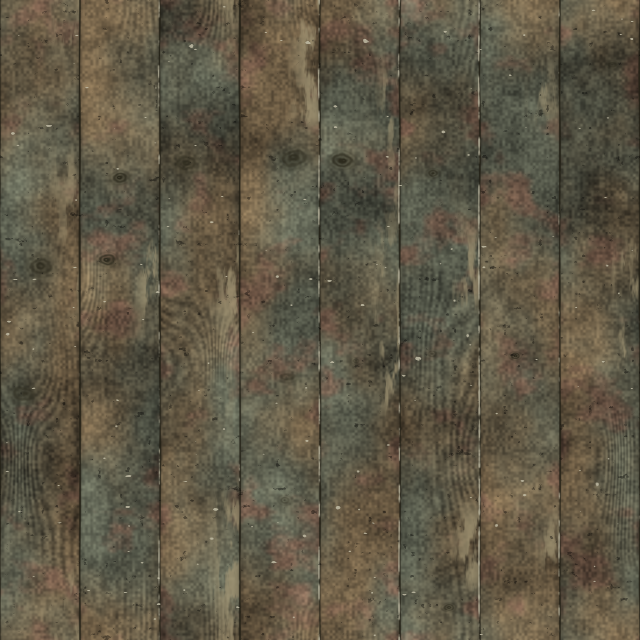
Reproduce this texture procedurally as a Shadertoy shader.

```glsl
// Eight upright weathered floor planks with stains, knots, flaked wood and pale chips.

const float PLANKS = 8.0;
const float WORN_SEAM = 6.0;        // seam with the most chipped edge
const float BASE_TONE = 0.352;
const float STAIN_DEPTH = 0.30;
const float MOTTLE_DEPTH = 0.15;
const float SPECKLE_DEPTH = 0.13;
const float GRAIN_DEPTH = 0.045;
const float SEAM_HALF_WIDTH = 0.0013;
const float KNOT_ROWS = 6.0;
const float KNOT_CHANCE = 0.30;
const float KNOT_RADIUS = 0.027;
const float CHIP_CHANCE = 0.055;
const vec3 COOL_TINT = vec3(0.98, 1.02, 0.86);
const vec3 WARM_TINT = vec3(1.17, 0.99, 0.73);
const vec3 RUST_TINT = vec3(1.22, 0.92, 0.76);
const vec3 SEAM_COLOR = vec3(0.13, 0.12, 0.08);
const vec3 KNOT_COLOR = vec3(0.17, 0.16, 0.11);
const vec3 RAW_WOOD = vec3(0.64, 0.59, 0.46);
const vec3 CHIP_COLOR = vec3(0.76, 0.74, 0.65);

float hash(vec3 p) {
    p = fract(p * 0.1031);
    p += dot(p, p.zyx + 31.32);
    return fract((p.x + p.y) * p.z);
}

// Value noise that tiles over the unit square; freq is its whole-number cell count.
float noise(vec2 uv, vec2 freq, float seed) {
    vec2 p = uv * freq, i = floor(p), f = fract(p);
    f = f * f * (3.0 - 2.0 * f);
    vec2 a = mod(i, freq), b = mod(i + 1.0, freq);
    return mix(mix(hash(vec3(a, seed)), hash(vec3(b.x, a.y, seed)), f.x),
               mix(hash(vec3(a.x, b.y, seed)), hash(vec3(b, seed)), f.x), f.y);
}

float fbm(vec2 uv, vec2 freq, float seed) {
    float sum = 0.0, amp = 0.533;
    for (int i = 0; i < 4; i++) {
        sum += amp * noise(uv, freq, seed + float(i) * 17.0);
        freq *= 2.0;
        amp *= 0.5;
    }
    return sum;
}

// Pale chips: one jittered, ragged fleck in some cells of a grid.
float chips(vec2 uv, float cells, float radius, float aa) {
    vec2 cell = floor(uv * cells);
    float pick = hash(vec3(cell, cells));
    vec2 jitter = vec2(hash(vec3(cell, 3.0)), hash(vec3(cell, 4.0)));
    vec2 d = uv - (cell + 0.3 + 0.4 * jitter) / cells;
    d.y *= 1.0 + 2.0 * hash(vec3(cell, 5.0));
    float size = radius * (0.35 + 0.65 * hash(vec3(cell, 6.0)));
    float edge = length(d) + size * 0.9 * (noise(uv, vec2(260.0), 7.0) - 0.5);
    return step(pick, CHIP_CHANCE) * (1.0 - smoothstep(size - aa, size + aa, edge));
}

void mainImage(out vec4 fragColor, in vec2 fragCoord) {
    vec2 uv = fragCoord / iResolution.xy;
    float aa = 0.8 / iResolution.y;

    // Plank layout, with slightly wandering seams
    float x = uv.x + 0.002 * (noise(uv, vec2(1.0, 9.0), 1.0) - 0.5);
    float plank = mod(floor(x * PLANKS), PLANKS);
    float across = fract(x * PLANKS);
    float seam = round(x * PLANKS);
    float seamOffset = x - seam / PLANKS;
    seam = mod(seam, PLANKS);
    float seed = 20.0 + plank * 9.0;

    // Stains, mottling and fine speckle
    float tone = BASE_TONE + 0.035 * (hash(vec3(plank, 2.0, 8.0)) - 0.5);
    tone += STAIN_DEPTH * (fbm(uv, vec2(8.0, 9.0), seed) - 0.5);
    tone += MOTTLE_DEPTH * (fbm(uv, vec2(36.0, 42.0), seed + 1.0) - 0.5);
    tone += SPECKLE_DEPTH * (noise(uv, vec2(230.0), 2.0) - 0.5);
    tone += GRAIN_DEPTH * (noise(uv, vec2(240.0, 14.0), seed) - 0.5);

    // Arched growth lines, showing only in places
    float phase = 9.0 * across + 8.0 * noise(uv, vec2(16.0, 7.0), seed + 2.0);
    float exposed = smoothstep(0.5, 0.85, noise(uv, vec2(8.0, 4.0), seed + 3.0));
    tone += GRAIN_DEPTH * exposed * (0.4 + sin(6.2832 * phase));

    // Tint drifts between cool grey, brown and rust
    float warmth = smoothstep(0.25, 0.75, fbm(uv, vec2(8.0, 6.0), seed + 4.0));
    vec3 tint = mix(COOL_TINT, WARM_TINT, warmth);
    float rust = smoothstep(0.56, 0.8, fbm(uv, vec2(16.0, 20.0), seed + 5.0));
    vec3 color = tone * mix(tint, RUST_TINT, 0.8 * rust);

    // Knots: dark, ringed ovals in some rows of each plank
    float row = floor(uv.y * KNOT_ROWS);
    vec3 knotKey = vec3(plank, row, 11.0);
    float knotSize = KNOT_RADIUS * mix(0.35, 1.0, hash(knotKey + 1.0));
    vec2 knotAt = vec2(mix(0.3, 0.7, hash(knotKey + 2.0)), mix(0.3, 0.7, hash(knotKey + 3.0)));
    vec2 toKnot = vec2(across - knotAt.x, uv.y * KNOT_ROWS - row - knotAt.y) / vec2(PLANKS, KNOT_ROWS);
    float ring = length(toKnot * vec2(0.85, 1.25)) / knotSize + 0.6 * (fbm(uv, vec2(40.0), 12.0) - 0.5);
    float knot = (1.0 - smoothstep(0.1, 1.15, ring)) * (0.75 + 0.25 * sin(ring * 17.0));
    knot *= step(hash(knotKey), KNOT_CHANCE) * mix(0.5, 1.0, hash(knotKey + 4.0));
    color = mix(color, KNOT_COLOR, knot);

    // Flaked raw wood, in long streaks toward the right edge of planks
    float patchy = smoothstep(0.55, 0.85, noise(uv, vec2(8.0, 7.0), seed + 6.0));
    float streak = smoothstep(0.46, 0.68, fbm(uv, vec2(72.0, 20.0), seed + 7.0));
    color = mix(color, RAW_WOOD, 0.8 * patchy * streak * smoothstep(0.5, 0.9, across));

    // Seams: soft shadow, dark gap, then a broken pale rim
    float gap = abs(seamOffset);
    float wear = mix(0.1, 0.5, hash(vec3(seam, 5.0, 13.0))) + 0.4 * step(abs(seam - WORN_SEAM), 0.5);
    color *= 1.0 - 0.22 * exp(-gap * 220.0);
    float gapWidth = SEAM_HALF_WIDTH * mix(0.6, 1.3, noise(uv, vec2(1.0, 24.0), seam));
    float groove = 1.0 - smoothstep(gapWidth - aa, gapWidth + aa, gap);
    color = mix(color, SEAM_COLOR, 0.85 * groove);
    float broken = smoothstep(0.85 - wear, 1.1 - wear, fbm(uv, vec2(8.0, 44.0), seam + 14.0));
    float rimWidth = 0.0008 + 0.0016 * wear * noise(uv, vec2(8.0, 150.0), 15.0);
    float rim = 1.0 - smoothstep(rimWidth - aa, rimWidth + aa, abs(seamOffset + 0.0012));
    color = mix(color, CHIP_COLOR, 0.8 * rim * broken);

    // Scattered chips and small dark pits
    float chip = max(chips(uv, 22.0, 0.0045, aa), chips(uv, 47.0, 0.0026, aa));
    color = mix(color, CHIP_COLOR, 0.85 * chip);
    color *= 1.0 - 0.4 * smoothstep(0.74, 0.86, fbm(uv, vec2(90.0, 110.0), 16.0));

    fragColor = vec4(color, 1.0);
}
```
